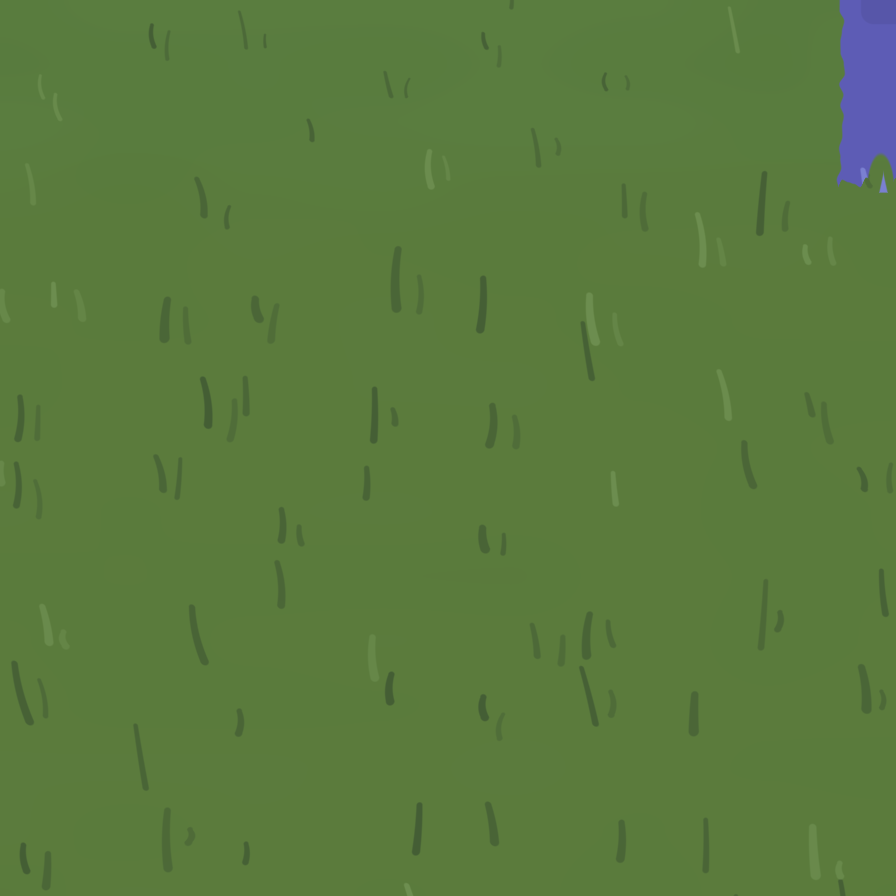
Reproduce this texture procedurally as a Shadertoy shader.

```glsl
// Flat painted meadow with scattered grass strokes and a ragged violet corner.

const vec3 GRASS = vec3(0.355, 0.482, 0.236);
const vec3 GRASS_FAR = vec3(0.350, 0.487, 0.245);
const vec3 BLADE_DARK = vec3(0.265, 0.365, 0.205);
const vec3 BLADE_LIGHT = vec3(0.430, 0.560, 0.315);
const vec3 VIOLET = vec3(0.365, 0.362, 0.710);
const vec3 VIOLET_DEEP = vec3(0.335, 0.330, 0.650);
const vec3 LILAC = vec3(0.480, 0.500, 0.820);

const float CELLS = 8.0;          // tufts across the canvas
const float LIGHT_SHARE = 0.28;   // share of pale tufts
const float PAIR_SHARE = 0.58;    // share of tufts with a second blade
const float BLADE_RADIUS = 0.0052;
const vec2 CORNER = vec2(0.940, 0.797);

float hash(vec2 p) {
    vec3 q = fract(vec3(p.xyx) * 0.1031);
    q += dot(q, q.yzx + 33.33);
    return fract((q.x + q.y) * q.z);
}

float noise(vec2 p) {
    vec2 i = floor(p), f = fract(p);
    f = f * f * (3.0 - 2.0 * f);
    return mix(mix(hash(i), hash(i + vec2(1, 0)), f.x),
               mix(hash(i + vec2(0, 1)), hash(i + vec2(1, 1)), f.x), f.y);
}

float cover(float dist, float soft) {
    return 1.0 - smoothstep(-soft, soft, dist);
}

// Rounded, slightly bent stroke that narrows towards its top.
float bladeDistance(vec2 p, float halfLen, float radius, float lean, float bend) {
    float t = clamp(p.y / halfLen, -1.0, 1.0);
    p.x += lean * p.y + bend * t * t;
    float width = radius * mix(1.0, 0.72, 0.5 + 0.5 * t);
    return length(vec2(p.x, p.y - t * halfLen)) - width;
}

// One or two blades per jittered cell; far ones near the top are thinner.
vec3 paintTufts(vec3 col, vec2 uv, float soft) {
    vec2 home = floor(uv * CELLS);
    for (int y = -1; y <= 1; y++)
    for (int x = -1; x <= 1; x++) {
        vec2 id = home + vec2(x, y);
        vec2 seed = id + 17.0;
        vec2 jitter = vec2(hash(seed + 3.1), hash(seed + 47.7));
        vec2 root = (id + 0.12 + 0.76 * jitter) / CELLS;
        float pale = step(hash(seed + 91.3), LIGHT_SHARE);
        float far = smoothstep(0.70, 0.88, root.y);
        float pair = step(hash(seed + 63.9), PAIR_SHARE);
        vec3 ink = mix(BLADE_DARK, BLADE_LIGHT, pale);
        for (int k = 0; k < 2; k++) {
            float second = float(k);
            vec2 s = seed + 131.0 * second;
            float size = hash(s + 7.7);
            float halfLen = mix(0.010, 0.037, size) * mix(1.0, 0.58, second);
            halfLen *= mix(1.0, 0.75, max(far, pale));
            float radius = BLADE_RADIUS * mix(0.65, 1.1, hash(s + 21.4));
            radius *= mix(1.0, 0.58, far) * mix(1.0, 0.85, second);
            float lean = mix(-0.08, 0.26, hash(s + 35.2));
            lean += pale * 0.08 - second * 0.12 * hash(s + 5.6);
            float bend = (hash(s + 53.8) - 0.5) * 0.006;
            vec2 shift = second * vec2(mix(0.017, 0.030, hash(s + 11.0)),
                                       mix(-0.024, 0.004, hash(s + 29.0)));
            float d = bladeDistance(uv - root - shift, halfLen, radius, lean, bend);
            float alpha = mix(0.58, 0.98, hash(s + 77.1)) * mix(1.0, 0.75, second);
            col = mix(col, ink, cover(d, soft) * alpha * mix(1.0, pair, second));
        }
    }
    return col;
}

// Violet corner with a brushed left side, a frayed foot and a grassy arch.
vec3 paintCorner(vec3 col, vec2 uv, float soft) {
    float fray = 0.007 * (noise(vec2(uv.y * 85.0, 4.0)) - 0.5);
    float flare = 0.006 * smoothstep(0.86, 0.79, uv.y);
    float side = CORNER.x + fray - flare;
    float foot = CORNER.y + 0.018 * (noise(vec2(uv.x * 150.0, 9.0)) - 0.5);
    float body = max(side - uv.x, foot - uv.y);
    vec2 archPos = uv - vec2(0.983, 0.788);
    float arch = (length(archPos / vec2(0.015, 0.040)) - 1.0) * 0.015;
    float patchEdge = length(max(vec2(0.975, 0.987) - uv, 0.0)) - 0.014;

    vec3 paint = mix(VIOLET, VIOLET_DEEP, cover(patchEdge, soft) * 0.8);
    float tip = bladeDistance(uv - vec2(0.965, 0.801), 0.009, 0.004, 0.2, 0.0);
    paint = mix(paint, LILAC, cover(tip, soft));
    col = mix(col, paint, cover(max(body, -arch), soft));

    float sliver = max(abs(uv.x - 0.986) - 0.22 * (0.806 - uv.y), 0.785 - uv.y);
    return mix(col, LILAC, cover(sliver, soft));
}

void mainImage(out vec4 fragColor, in vec2 fragCoord) {
    vec2 uv = fragCoord / iResolution.y;
    float soft = max(1.0 / iResolution.y, 0.0011);

    // Ground with very faint washes
    vec3 col = mix(GRASS, GRASS_FAR, smoothstep(0.70, 0.90, uv.y));
    float wash = noise(uv * vec2(7.0, 14.0)) - 0.5;
    col += 0.010 * wash * mix(0.35, 1.0, smoothstep(0.65, 0.9, uv.y));

    col = paintTufts(col, uv, soft);
    col = paintCorner(col, uv, soft);
    fragColor = vec4(col, 1.0);
}
```
